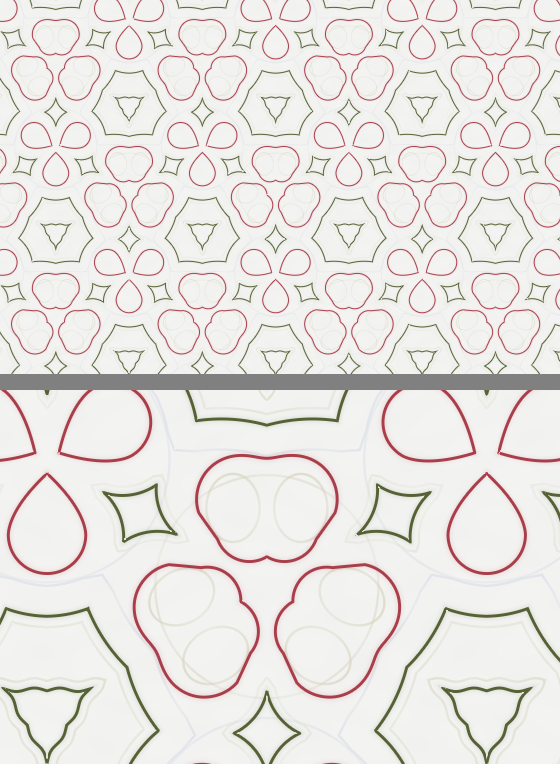
Top: the whole. Bottom: its middle third, enlarged.
This pattern is drawn by a Shadertoy shader. Its source:

```glsl
// Fine red and green outlines on off-white: a triangular lattice with three kinds
// of threefold centre (scalloped hexagons, drop trios, heart trios with stars).
// Each centre is folded into one mirrored sector, then drawn as distance contours.

#define CANVAS_WIDTH 768.0
#define PERIOD 201.0
#define ANCHOR vec2(277.5, 194.0)
#define LINE_WIDTH 1.35
#define FAINT_WIDTH 1.1
#define PAPER vec3(0.95, 0.95, 0.943)
#define RED vec3(0.64, 0.19, 0.24)
#define GREEN vec3(0.29, 0.34, 0.15)
#define TAN vec3(0.84, 0.83, 0.75)
#define LAVENDER vec3(0.83, 0.85, 0.90)

const float PI = 3.14159;

// Offset from the nearest point of the triangular lattice
vec2 nearestCentre(vec2 p) {
    vec2 s = PERIOD * vec2(1.0, sqrt(3.0));
    vec2 a = p - s * round(p / s);
    vec2 b = p - 0.5 * s;
    b -= s * round(b / s);
    return dot(a, a) < dot(b, b) ? a : b;
}

// Threefold mirror fold; the sector axis points up
vec2 foldThree(vec2 q) {
    float sector = 2.0 * PI / 3.0;
    float a = abs(mod(atan(q.x, q.y) + 0.5 * sector, sector) - 0.5 * sector);
    return length(q) * vec2(sin(a), cos(a));
}

// Signed side of an edge from a to b, bowed inwards
float bowedEdge(vec2 q, vec2 a, vec2 b, float bow) {
    vec2 e = b - a;
    float h = clamp(dot(q - a, e) / dot(e, e), 0.0, 1.0);
    return dot(q - a, normalize(vec2(-e.y, e.x))) + 4.0 * bow * h * (1.0 - h);
}

float scallopedHexagon(vec2 q) {
    vec2 corner = vec2(18.7, 48.0);
    float shortSide = bowedEdge(q, vec2(0.0, 44.5), corner, 0.8);
    float longSide = bowedEdge(q, corner, vec2(36.6, 21.1), 1.7);
    return max(shortSide, longSide);
}

float wavyTriangle(vec2 q) {
    return q.y - 10.9 - 0.8 * cos(0.38 * q.x - 2.2);
}

float drop(vec2 q) {
    float h = clamp((34.3 - q.y) / 28.0, 0.0, 1.0);
    return length(q - vec2(0.0, 34.3 - 28.0 * h)) - 17.7 * (1.0 - pow(h, 1.7));
}

// Two tapering lobes, blended at the top and notched at the bottom
float heart(vec2 q) {
    float blend = 6.0 * smoothstep(15.0, 50.0, q.y);
    vec2 v = vec2(sqrt(q.x * q.x + blend * blend), q.y) - vec2(13.0, 40.5);
    vec2 axis = vec2(-5.0, -13.5);
    float h = clamp(dot(v, axis) / dot(axis, axis), 0.0, 1.0);
    return length(v - axis * h) - mix(19.5, 15.5, h);
}

// Four tips joined by inward arcs
float star(vec2 q) {
    vec2 s = abs(q - vec2(0.0, 67.0));
    float arc = 27.5 - length(s - vec2(26.9, 24.8));
    return max(arc, dot(s, vec2(0.785, 0.62)) - 11.8);
}

// Smoothed coverage of the zero contour, corrected for uneven slope
float contour(float d, float width) {
    float px = CANVAS_WIDTH / iResolution.x;
    float slope = length(vec2(dFdx(d), dFdy(d))) / px;
    d = abs(d) / max(slope, 0.4);
    return clamp((0.5 * (width + px) - d) / px, 0.0, 1.0) * min(width / px, 1.0);
}

void ink(inout vec3 col, float d, vec3 tint) {
    col = mix(col, tint, 0.10 * exp(-d * d / 3.0));
    col = mix(col, tint, 0.92 * contour(d, LINE_WIDTH));
}

void trace(inout vec3 col, float d, vec3 tint, float strength) {
    col = mix(col, tint, strength * contour(d, FAINT_WIDTH));
}

void mainImage(out vec4 fragColor, in vec2 fragCoord) {
    vec2 p = fragCoord * CANVAS_WIDTH / iResolution.x - ANCHOR;
    vec2 up = vec2(0.0, PERIOD / sqrt(3.0));

    // The three families of centres
    vec2 hexQ = foldThree(nearestCentre(p));
    vec2 dropQ = foldThree(-nearestCentre(p - up));
    vec2 heartCell = nearestCentre(p + up);
    vec2 heartQ = foldThree(heartCell);
    vec2 starQ = foldThree(-heartCell);

    float hexD = scallopedHexagon(hexQ);
    float triangleD = wavyTriangle(hexQ);
    float dropD = drop(dropQ);
    float heartD = heart(heartQ);
    float starD = star(starQ);

    // Paper with a very slight mottling
    float mottle = sin(p.x * 0.13 + 2.0 * sin(p.y * 0.07)) * sin(p.y * 0.17 + sin(p.x * 0.05));
    vec3 col = PAPER + 0.004 * mottle;

    // Faint echoes, fading in and out
    float fade = 0.5 + 0.2 * sin(hexQ.x * 0.16) * cos(hexQ.y * 0.13);
    trace(col, hexD - 14.0, LAVENDER, fade);
    trace(col, hexD + 5.0, TAN, 0.6 * fade);
    trace(col, triangleD - 4.5, TAN, fade);
    trace(col, length(dropQ) - 56.0, LAVENDER, 0.6 * fade);
    trace(col, length(heartQ) - 51.0, TAN, 0.7 * fade);
    trace(col, length((heartQ - vec2(15.5, 36.0)) * vec2(1.15, 0.9)) - 14.0, TAN, fade);
    trace(col, starD - 4.0, TAN, 0.5 * fade);

    // Main outlines
    ink(col, hexD, GREEN);
    ink(col, triangleD, GREEN);
    ink(col, starD, GREEN);
    ink(col, dropD, RED);
    ink(col, heartD, RED);

    fragColor = vec4(col, 1.0);
}
```
